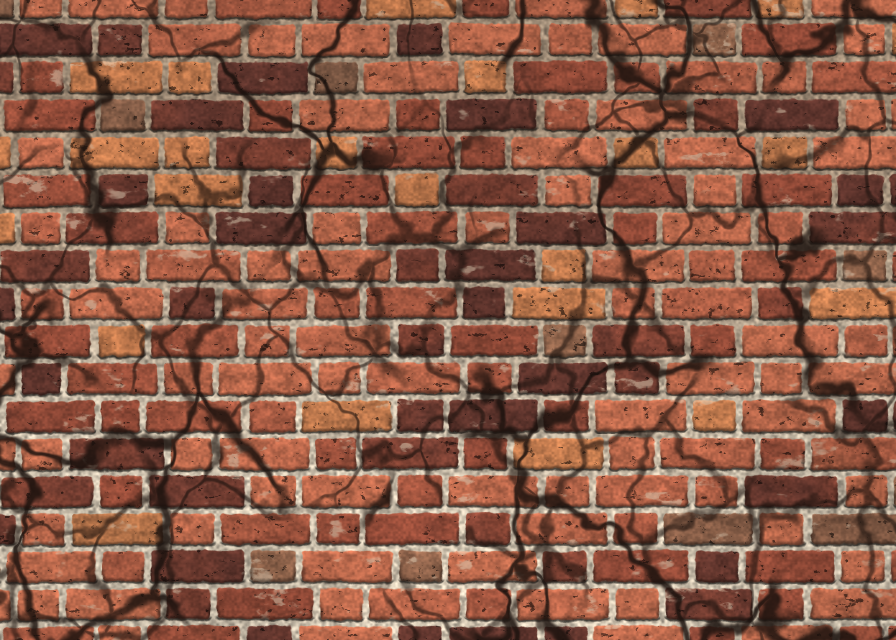
This texture is drawn by a WebGL 2 fragment shader. Its source:

```glsl
#version 300 es
precision highp float;
uniform vec2 u_resolution;
out vec4 outColor;

float hash(vec2 p) {
  uvec2 q = uvec2(ivec2(floor(p))) * uvec2(1597u, 3812u + 1u);
  uint n = (q.x ^ (q.y << 7)) * 747796u + q.y * 40503u;
  n = (n ^ (n >> 15)) * 73244475u;
  n = (n ^ (n >> 13)) * 19349663u;
  return float((n ^ (n >> 16)) & 65535u) / 65535.0;
}

vec2 hash2(vec2 p) { return vec2(hash(p), hash(p + vec2(71.0, 113.0))); }

float noise(vec2 p) {
  vec2 i = floor(p), f = fract(p);
  f = f * f * (3.0 - 2.0 * f);
  return mix(mix(hash(i), hash(i + vec2(1, 0)), f.x),
             mix(hash(i + vec2(0, 1)), hash(i + 1.0), f.x), f.y);
}

float fbm(vec2 p) {
  float sum = 0.0, amp = 0.5;
  for (int i = 0; i < 4; i++) {
    sum += amp * noise(p);
    p = p * 2.03 + 17.3;
    amp *= 0.5;
  }
  return sum / 0.9375;
}

// Distance to the borders of scattered cells
float cellEdge(vec2 p) {
  vec2 cell = floor(p), f = fract(p), nearest = vec2(0), nearestId = vec2(0);
  float best = 9.0, edge = 9.0;
  for (int y = -1; y <= 1; y++)
    for (int x = -1; x <= 1; x++) {
      vec2 o = vec2(x, y), r = o + hash2(cell + o) - f;
      if (dot(r, r) < best) { best = dot(r, r); nearest = r; nearestId = o; }
    }
  for (int y = -2; y <= 2; y++)
    for (int x = -2; x <= 2; x++) {
      vec2 o = nearestId + vec2(x, y), r = o + hash2(cell + o) - f;
      if (x != 0 || y != 0)
        edge = min(edge, dot(0.5 * (r + nearest), normalize(r - nearest)));
    }
  return edge;
}

// Soft, wandering, broken cracks
float cracks(vec2 p, vec2 scale, float width, float seed) {
  vec2 bend = vec2(fbm(p * 9.0 + seed), fbm(p * 9.0 + seed + 40.0)) - 0.5;
  vec2 kink = vec2(noise(p * 45.0 + seed), noise(p * 45.0 + seed + 9.0)) - 0.5;
  vec2 q = (p + 0.13 * bend + 0.012 * kink) * scale + seed;
  float d = cellEdge(q) / scale.x;
  float w = width * (0.55 + 0.9 * noise(p * 14.0 + seed));
  return (1.0 - smoothstep(0.15 * w, w, d)) * smoothstep(0.28, 0.5, noise(p * 6.0 + seed + 5.0));
}

vec3 brickColor(vec2 id, vec2 p) {
  float tone = hash(id + 300.0) + 0.25 * (fbm(p * 16.0) - 0.5);
  vec3 c = mix(vec3(0.36, 0.20, 0.17), vec3(0.55, 0.28, 0.21), smoothstep(0.0, 0.35, tone));
  c = mix(c, vec3(0.71, 0.40, 0.29), smoothstep(0.3, 0.85, tone));
  float rare = hash(id + 520.0);
  c = mix(c, vec3(0.77, 0.50, 0.31), 0.8 * step(0.91 - 0.05 * step(0.5, p.y), rare));
  return mix(c, vec3(0.50, 0.38, 0.29), 0.75 * step(rare, 0.045));
}

void main() {
  vec2 p = gl_FragCoord.xy / u_resolution.y;
  float px = 1.0 / u_resolution.y;

  // Courses of alternating long and short bricks
  float courseHeight = 0.0588, period = 0.2318;
  float wavyY = 1.0 - p.y - 0.0328 + 0.003 * (noise(p * vec2(7.0, 3.0)) - 0.5);
  float course = floor(wavyY / courseHeight);
  float odd = mod(course + 20.0, 2.0);
  float x = p.x + 0.014 * (noise(vec2(p.x * 9.0, course * 7.0 + 200.0)) - 0.5);
  float u = (x - mix(-0.002, 0.104, odd)) / period;
  float along = fract(u), isShort = step(0.66, along);
  vec2 id = vec2(floor(u) * 2.0 + isShort + 20.0, course + 20.0);
  vec2 local = vec2((along - mix(0.33, 0.83, isShort)) * period,
                    (0.5 - fract(wavyY / courseHeight)) * courseHeight);
  vec2 halfSize = vec2(mix(0.33, 0.17, isShort) * period, 0.5 * courseHeight)
                - 0.0046 - 0.0014 * hash2(id + 60.0);

  // Rough rounded outline
  local.y += local.x * 0.025 * (hash(id + 90.0) - 0.5);
  vec2 corner = abs(local) - halfSize + 0.005;
  float d = length(max(corner, 0.0)) + min(max(corner.x, corner.y), 0.0) - 0.005;
  d += 0.005 * (fbm(p * 75.0) - 0.5) + 0.0015 * (noise(p * 190.0) - 0.5);
  float brick = 1.0 - smoothstep(-max(px, 0.001), max(px, 0.001), d);

  // Brick face: mottling, grain, pits and pale scuffs
  float grain = noise(p * 250.0), rough = fbm(p * vec2(55.0, 85.0));
  vec3 face = brickColor(id, p) * (0.66 + 0.44 * rough + 0.24 * grain);
  float pits = smoothstep(0.70, 0.82, fbm(p * vec2(90.0, 130.0) + 31.0));
  face *= 1.0 - 0.55 * pits;
  float scuff = smoothstep(0.68, 0.78, fbm(p * vec2(22.0, 40.0) + 77.0)) * smoothstep(0.4, 0.6, rough);
  face = mix(face, vec3(0.78, 0.70, 0.61), 0.6 * scuff);
  float rim = smoothstep(-0.007, 0.0, d);
  face *= 1.0 + rim * mix(-0.42, 0.12, smoothstep(-0.6, 0.7, local.y / halfSize.y));

  // Gritty mortar, paler towards the bottom, shaded under each brick
  float pale = smoothstep(0.85, 0.2, p.y + 0.5 * (fbm(p * 5.0) - 0.5));
  vec3 mortar = mix(vec3(0.60, 0.51, 0.42), vec3(0.83, 0.78, 0.70), 0.25 + 0.75 * pale);
  mortar *= 0.62 + 0.4 * noise(p * 170.0) + 0.22 * grain;
  float under = smoothstep(-0.75, -1.0, local.y / halfSize.y);
  mortar *= 1.0 - under * 0.65 * (1.0 - smoothstep(0.001, 0.005, d));
  vec3 color = mix(mortar, face, brick);

  // Dark crack web and finer branches
  float web = max(cracks(p, vec2(4.0, 3.0), 0.011, 12.0),
                  0.7 * cracks(p, vec2(6.5, 5.0), 0.008, 53.0));
  color = mix(color, vec3(0.10, 0.065, 0.05), 0.84 * web);
  color *= 0.9 + 0.2 * fbm(p * 3.0 + 8.0);
  outColor = vec4(clamp(color, 0.0, 1.0), 1.0);
}
```
